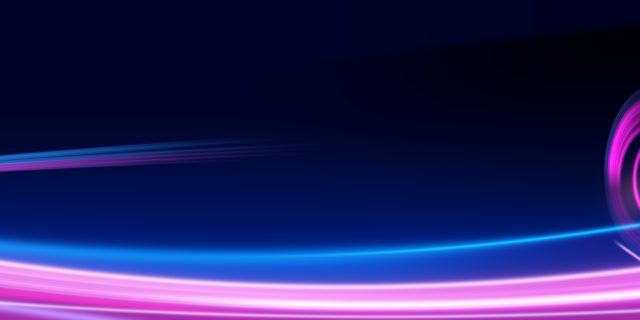
A WebGL 1 fragment shader for this background:

```glsl
precision highp float;
// Long-exposure light trails sweeping under a deep navy sky.
// Each trail is a parabola with a Gaussian profile; loops scatter fine
// filaments, a fan of faint streaks and a swirl of elliptical arcs.
uniform vec2 u_resolution;

const vec3 NAVY = vec3(0.0, 0.016, 0.16);
const vec3 ROYAL = vec3(0.0, 0.075, 0.38);
const vec3 AZURE = vec3(0.02, 0.46, 0.95);
const vec3 MAGENTA = vec3(0.88, 0.10, 0.82);
const vec3 ORCHID = vec3(0.85, 0.55, 0.90);
const vec3 PLUM = vec3(0.20, 0.02, 0.36);
const vec3 PEARL = vec3(0.95, 0.92, 1.0);

float hash(float n) {
  n = fract(n * 0.1031);
  n *= n + 33.33;
  return fract(n * (n + n));
}

// Soft line profile, never thinner than about one pixel.
float glow(float d, float width) {
  float w = max(width, 0.8 / u_resolution.y);
  return exp(-d * d / (w * w));
}

// Height of a trail with its lowest point at (low.x, low.y).
float trail(float x, vec2 low, float bend) {
  return low.y + bend * (x - low.x) * (x - low.x);
}

vec3 screen(vec3 base, vec3 light) {
  return 1.0 - (1.0 - base) * (1.0 - clamp(light, 0.0, 1.0));
}

vec3 sky(vec2 uv) {
  vec3 c = mix(ROYAL, NAVY, smoothstep(0.22, 0.68, uv.y));
  c *= 1.0 - 0.25 * smoothstep(0.4, 1.0, uv.x) * smoothstep(0.2, 0.5, uv.y);
  // Dark wedge below a rising diagonal on the right.
  float edge = 0.72 + 0.21 * uv.x - uv.y;
  float wedge = smoothstep(-0.01, 0.03, edge) * (1.0 - smoothstep(0.05, 0.42, edge));
  return c * (1.0 - 0.75 * wedge * smoothstep(0.3, 1.0, uv.x));
}

// Faint streaks that fan out from the left edge and fade.
vec3 streakFan(vec2 uv) {
  vec3 sum = vec3(0.0);
  for (int i = 0; i < 12; i++) {
    float k = float(i) / 11.0;
    float r = hash(float(i) + 3.0);
    float y = mix(0.466, 0.512, k) + uv.x * mix(0.11, 0.17, k) - 0.05 * uv.x * uv.x;
    float fade = 1.0 - smoothstep(0.0, 0.3 + 0.27 * r, uv.x);
    vec3 tint = mix(vec3(0.65, 0.22, 0.72), vec3(0.12, 0.42, 0.75), smoothstep(0.3, 0.6, k));
    sum += tint * glow(uv.y - y, 0.002 + 0.003 * r) * fade * (0.3 + 0.5 * r);
  }
  return sum;
}

// Nested arcs at the right edge; p is measured in canvas heights.
vec3 swirl(vec2 p) {
  vec3 sum = vec3(0.30, 0.13, 0.17) * glow(length((p - vec2(1.98, 0.39)) / vec2(1.0, 1.3)), 0.06);
  for (int i = 0; i < 14; i++) {
    float k = float(i) / 13.0;
    float r = hash(float(i) + 41.0);
    vec2 radii = mix(vec2(0.16, 0.27), vec2(0.115, 0.17), k);
    vec2 q = (p - vec2(2.05, 0.46 - 0.02 * k)) / radii;
    float upper = smoothstep(-0.25, 0.25, q.y);
    float power = mix(0.12, 0.3 + 0.55 * r, upper) * (1.0 - 0.5 * smoothstep(0.7, 1.1, q.y));
    vec3 tint = mix(vec3(0.35, 0.35, 0.85), MAGENTA, smoothstep(0.15, 0.6, k + 0.3 * r));
    sum += tint * power * glow((length(q) - 1.0) * radii.x, 0.002 + 0.004 * r);
  }
  float ring = (length((p - vec2(2.045, 0.44)) / vec2(0.062, 0.115)) - 1.0) * 0.062;
  float tail = p.y - 0.225 + 0.7 * (p.x - 1.95);
  sum += MAGENTA * glow(ring, 0.006);
  return sum + ORCHID * glow(tail, 0.006) * smoothstep(1.91, 1.96, p.x);
}

// Blue rim with light spilling above and a saturated fill below.
vec3 blueSweep(vec3 c, vec2 uv) {
  float d = uv.y - trail(uv.x, vec2(0.37, 0.198), 0.25);
  float side = smoothstep(0.5, 1.0, uv.x);
  vec3 fill = mix(vec3(0.03, 0.22, 0.72), vec3(0.06, 0.06, 0.43), side);
  fill = mix(fill, vec3(0.04, 0.08, 0.45), smoothstep(0.02, 0.13, -d));
  c = mix(c, fill, smoothstep(0.012, -0.025, d));
  c = screen(c, vec3(0.0, 0.14, 0.42) * exp(-max(d, 0.0) / 0.045) * (1.0 - 0.6 * side));
  c = screen(c, AZURE * glow(d, mix(0.022, 0.011, side)) * 0.8);
  return screen(c, vec3(0.1, 0.7, 1.0) * glow(d, 0.005) * smoothstep(0.3, 0.75, uv.x) * 0.7);
}

// Pink ribbon, its filaments and the white-hot lower beam.
vec3 pinkSweep(vec3 c, vec2 uv) {
  float top = trail(uv.x, vec2(0.54, 0.103), 0.26);
  float beam = trail(uv.x, vec2(0.59, 0.047), 0.21);
  float d = uv.y - top;
  vec3 body = mix(vec3(0.68, 0.32, 0.76), vec3(0.55, 0.13, 0.66), smoothstep(0.3, 0.9, uv.x));
  c = mix(c, body, smoothstep(0.012, -0.008, d));
  c = mix(c, PLUM, smoothstep(0.005, -0.03, uv.y - beam));
  c = screen(c, vec3(0.72, 0.20, 0.62) * exp(-max(d, 0.0) / 0.026) * 0.75);
  for (int i = 0; i < 16; i++) {
    float k = float(i) / 15.0;
    float r = hash(float(i) + 17.0);
    float y = mix(beam - 0.012, top, k) + 0.012 * (r - 0.5) * (1.0 - uv.x);
    vec3 tint = mix(MAGENTA, ORCHID, hash(float(i) + 70.0));
    c = screen(c, tint * glow(uv.y - y, 0.002 + 0.005 * r) * (0.2 + 0.4 * r));
  }
  vec3 rim = mix(vec3(1.0, 0.76, 0.70), vec3(0.88, 0.78, 0.95), smoothstep(0.1, 0.4, uv.x));
  c = screen(c, rim * glow(d, 0.010) * 0.85);
  float heat = smoothstep(0.1, 0.5, uv.x);
  c = screen(c, MAGENTA * glow(uv.y - beam, 0.032) * (0.4 + 0.5 * heat));
  return screen(c, PEARL * glow(uv.y - beam, 0.016) * mix(0.2, 1.0, heat));
}

// Crossing trails along the bottom edge.
vec3 lowerTrails(vec3 c, vec2 uv) {
  float leftFade = 1.0 - smoothstep(0.2, 0.5, uv.x);
  c = screen(c, vec3(0.75, 0.05, 0.32) * glow(uv.y - 0.087 + 0.19 * uv.x, 0.015) * leftFade);
  c = screen(c, vec3(0.35, 0.45, 0.95) * glow(uv.y - 0.043 + 0.28 * uv.x, 0.017) * leftFade);
  float line = uv.y - trail(uv.x, vec2(0.6, 0.010), 0.12);
  return screen(c, vec3(0.72, 0.68, 0.95) * glow(line, 0.006) * 0.85);
}

void main() {
  vec2 uv = gl_FragCoord.xy / u_resolution;
  vec3 color = screen(sky(uv), streakFan(uv));
  color = blueSweep(color, uv);
  color = pinkSweep(color, uv);
  color = lowerTrails(color, uv);
  color = screen(color, swirl(uv * vec2(2.0, 1.0)));
  gl_FragColor = vec4(color, 1.0);
}
```
